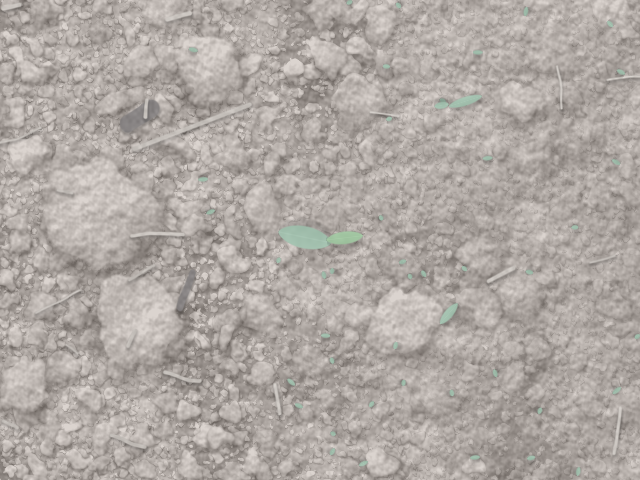
Write a WebGL 2 fragment shader that draws this texture.

```glsl
#version 300 es
precision highp float;
uniform vec2 u_resolution;
out vec4 fragColor;

#define SOIL_TONE 0.735
#define CLOD_TONE 0.785
#define SHADOW_TONE 0.47
#define SHADOW_AMOUNT 0.58
#define RELIEF 0.085
#define GRIT 0.80
#define FINEST_CLOD 0.015
#define CLOD_GROWTH 1.62
#define STRAW_CELL 0.17
#define SPROUT_CELL 0.085
#define SOIL_TINT vec3(0.0, 0.028, 0.047)

vec4 hash4(vec2 p) {
  vec4 q = fract(p.xyxy * vec4(0.1031, 0.1030, 0.0973, 0.1099));
  q += dot(q, q.wzxy + 33.33);
  return fract((q.xxyz + q.yzzw) * q.zywx);
}

float noise(vec2 p) {
  vec2 i = floor(p), f = fract(p);
  f = f * f * (3.0 - 2.0 * f);
  return mix(mix(hash4(i).x, hash4(i + vec2(1, 0)).x, f.x),
             mix(hash4(i + vec2(0, 1)).x, hash4(i + vec2(1, 1)).x, f.x), f.y);
}

float fbm(vec2 p) {
  float sum = 0.0, amp = 0.4;
  for (int i = 0; i < 5; i++) {
    sum += amp * noise(p);
    p = mat2(1.6, 1.2, -1.2, 1.6) * p + 7.3;
    amp *= 0.62;
  }
  return sum;
}

vec2 warp(vec2 p) {
  vec2 fine = vec2(noise(p * 2.3 + 9.1), noise(p * 2.3 + 77.0));
  return vec2(noise(p), noise(p + 41.7)) + 0.5 * fine - 0.75;
}

vec2 direction(float angle) { return vec2(cos(angle), sin(angle)); }

vec2 neighbour(int k) { return vec2(k % 3 - 1, k / 3 - 1); }

// Soft-lit lump with a contact shadow; q is measured in radii
void paintClod(inout float tone, vec2 q, float angle, float base, float solid, float blur) {
  vec2 axis = direction(angle);
  float d = length(vec2(dot(q, axis) * 1.2, dot(q, vec2(-axis.y, axis.x)) * 0.95));
  float shadow = smoothstep(1.35, 0.8, length(q + vec2(-0.06, 0.2)));
  tone = mix(tone, SHADOW_TONE, SHADOW_AMOUNT * solid * shadow);
  float lit = base + RELIEF * dot(q, vec2(-0.3, 0.9)) * d - 0.06 * smoothstep(0.65, 1.0, d);
  tone = mix(tone, lit, solid * smoothstep(1.0 + blur, 1.0 - blur, d));
}

// Signed distance to a thin strip
float strip(vec2 p, vec2 a, vec2 b, float halfWidth) {
  vec2 ab = b - a;
  float t = clamp(dot(p - a, ab) / dot(ab, ab), 0.0, 1.0);
  return length(p - a - ab * t) - halfWidth;
}

void paintStrip(inout vec3 color, vec2 p, vec2 a, vec2 b, float halfWidth, vec3 tint, float px) {
  color *= 1.0 - 0.18 * smoothstep(0.006, -0.002, strip(p + vec2(-0.001, 0.004), a, b, halfWidth));
  tint += 0.08 * (noise(p * 130.0) - 0.5);
  color = mix(color, tint, 0.95 * smoothstep(px, -px, strip(p, a, b, halfWidth)));
}

// Pointed oval blade with a pale midrib
void paintLeaf(inout vec3 color, vec2 p, vec2 a, vec2 b, float halfWidth, vec3 tint, float px) {
  vec2 axis = normalize(b - a);
  float u = dot(p - a, axis) / length(b - a);
  float v = dot(p - a, vec2(-axis.y, axis.x));
  float edge = abs(v) - halfWidth * pow(max(4.0 * u * (1.0 - u), 0.0), 0.65);
  float inside = step(0.0, u) * step(u, 1.0);
  color *= 1.0 - 0.14 * inside * smoothstep(0.008, 0.0, edge + 0.3 * v);
  float rib = smoothstep(0.12, 0.0, abs(v) / halfWidth);
  tint += 0.02 * rib + 0.02 * v / halfWidth + 0.03 * (noise(p * 90.0) - 0.5);
  color = mix(color, tint, inside * smoothstep(px, -px, edge));
}

void main() {
  float px = 1.0 / u_resolution.y;
  vec2 p = gl_FragCoord.xy * px;
  float lumpy = mix(1.0, 0.65, smoothstep(0.4, 1.1, p.x + 0.3 * noise(p * 5.0) - 0.15));

  // Loose ground with damp hollows
  float hollow = smoothstep(0.55, 0.85, noise(p * 4.5 + 3.0));
  float tone = SOIL_TONE + 0.16 * (fbm(p * 7.0) - 0.48) - 0.1 * hollow - 0.03 * lumpy;

  // Scattered clods, fine to coarse
  float size = FINEST_CLOD;
  for (int layer = 0; layer < 5; layer++) {
    vec2 q = p / size + float(layer) * 17.0;
    q += 0.36 * warp(q * 2.2);
    float chance = mix(0.75, 0.5, float(layer) / 4.0) * lumpy;
    for (int k = 0; k < 9; k++) {
      vec2 id = floor(q) + neighbour(k);
      vec4 r = hash4(id + 3.7), s = hash4(id + 91.3);
      if (r.z > chance) continue;
      float radius = mix(0.24, 0.5, r.w * r.w);
      paintClod(tone, (q - id - 0.2 - 0.6 * r.xy) / radius, s.x * 6.28, CLOD_TONE + 0.08 * (s.y - 0.5),
                lumpy * mix(0.7, 1.0, s.z), 0.05 + 0.6 * px / (size * radius));
    }
    size *= CLOD_GROWTH;
  }

  // Large boulders of soil: centre and radius
  vec3 boulders[6] = vec3[6](vec3(0.2, 0.557, 0.115), vec3(0.287, 0.326, 0.1), vec3(0.842, 0.335, 0.072),
    vec3(0.43, 0.86, 0.072), vec3(0.05, 0.2, 0.06), vec3(1.085, 0.79, 0.046));
  for (int i = 0; i < 6; i++) {
    vec3 c = boulders[i];
    vec2 q = (p - c.xy) / c.z;
    q += 0.4 * warp(q * 1.8 + float(i) * 13.0);
    paintClod(tone, q, 1.6 - 1.3 * float(i), CLOD_TONE, 0.95, 0.03 + px / c.z);
  }

  // Grainy relief lit from above
  vec2 toLight = vec2(-0.02, 0.05);
  tone += GRIT * (fbm(p * 14.0 - toLight) - fbm(p * 14.0 + toLight));
  tone += 0.09 * (noise(p * 150.0) - 0.5) + 0.1 * (fbm(p * 5.0 + 50.0) - 0.48);
  vec3 color = vec3(clamp(tone, 0.43, 0.86)) - SOIL_TINT;

  // Dead stalks and dark bark
  vec2 bent = p + 0.012 * warp(p * 11.0);
  vec3 straw = vec3(0.84, 0.82, 0.8), bark = vec3(0.53, 0.515, 0.515);
  paintStrip(color, bent, vec2(0.27, 0.74), vec2(0.32, 0.775), 0.017, bark, px);
  paintStrip(color, bent, vec2(0.375, 0.36), vec2(0.4, 0.43), 0.008, bark, px);
  paintStrip(color, p, vec2(0.28, 0.69), vec2(0.52, 0.782), 0.0045, straw - 0.05, px);
  for (int k = 0; k < 9; k++) {
    vec2 id = floor(p / STRAW_CELL) + neighbour(k);
    vec4 r = hash4(id + 151.0), s = hash4(id + 211.0);
    if (r.z > mix(0.75, 0.3, smoothstep(0.2, 0.8, id.x * STRAW_CELL))) continue;
    vec2 c = (id + r.xy) * STRAW_CELL, arm = direction(s.x * 3.14) * mix(0.012, 0.05, s.y);
    paintStrip(color, bent, c - arm, c + arm, mix(0.002, 0.0045, s.z * s.z), straw - 0.08 * s.w, px);
  }

  // Tiny scattered sprouts
  vec3 leaf = vec3(0.635, 0.75, 0.68);
  for (int k = 0; k < 9; k++) {
    vec2 id = floor(p / SPROUT_CELL) + neighbour(k);
    vec4 r = hash4(id + 307.0), s = hash4(id + 401.0);
    if (r.z > 0.32 * smoothstep(0.25, 0.65, id.x * SPROUT_CELL)) continue;
    vec2 c = (id + r.xy) * SPROUT_CELL, tip = c + direction(s.x * 6.28) * mix(0.012, 0.022, s.y);
    paintLeaf(color, p, c, tip, 0.0045, leaf - 0.03 * s.z, px);
  }

  // Seedlings with paired leaves
  paintLeaf(color, p, vec2(0.935, 0.783), vec2(0.905, 0.778), 0.007, leaf, px);
  paintLeaf(color, p, vec2(0.935, 0.778), vec2(1.004, 0.8), 0.009, leaf, px);
  paintLeaf(color, p, vec2(0.917, 0.325), vec2(0.953, 0.368), 0.009, leaf, px);
  paintLeaf(color, p, vec2(0.69, 0.494), vec2(0.58, 0.517), 0.023, leaf, px);
  paintLeaf(color, p, vec2(0.68, 0.5), vec2(0.756, 0.509), 0.013, vec3(0.63, 0.77, 0.63), px);
  fragColor = vec4(color, 1.0);
}
```
